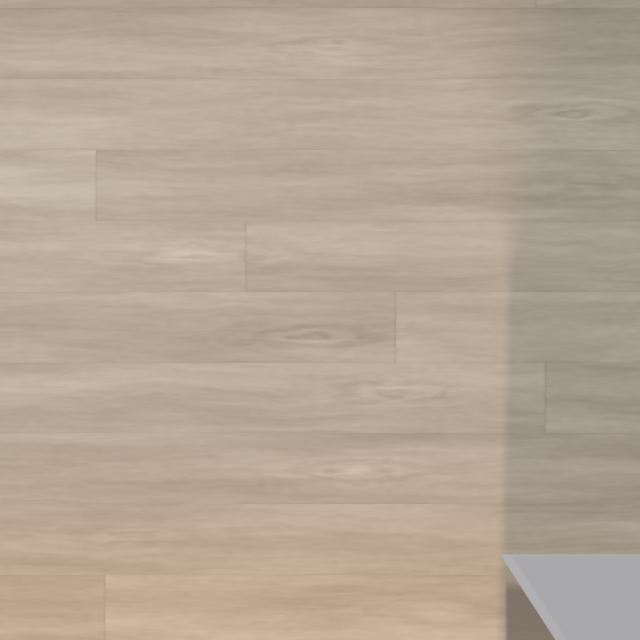
A WebGL 2 fragment shader for this texture:

```glsl
#version 300 es
precision highp float;
// Pale horizontal wood planks with staggered joints, soft shade and a grey shelf corner.

#define ROWS 9.035          // plank rows over the canvas height
#define ROW_SHIFT 0.118     // part of a row cut off at the top
#define PLANK_LENGTH 1.39
#define STAGGER 0.234       // joint step from row to row
#define FIRST_JOINT -0.318
#define GRAIN 0.125         // contrast of the streaks
#define FIGURE 0.032        // contrast of rings around knots
#define SEAM 0.0013         // half width of seams
#define SHELF_TOP 0.134
#define SHELF_LEFT 0.781

uniform vec2 u_resolution;
out vec4 outColor;

const vec3 BEIGE = vec3(0.715, 0.655, 0.590);
const vec3 PALE = vec3(0.755, 0.710, 0.640);
const vec3 WARM = vec3(0.785, 0.680, 0.585);
const vec3 SHADE = vec3(0.895, 0.915, 0.925);
const vec3 SHELF = vec3(0.665, 0.660, 0.670);
const vec3 UNDERSIDE = vec3(0.460, 0.410, 0.375);

float hash(vec2 p) {
  vec3 q = fract(p.xyx * 0.1031);
  q += dot(q, q.yzx + 33.33);
  return fract((q.x + q.y) * q.z);
}

float noise(vec2 p) {
  vec2 cell = floor(p), f = fract(p);
  f = f * f * (3.0 - 2.0 * f);
  float low = mix(hash(cell), hash(cell + vec2(1, 0)), f.x);
  float high = mix(hash(cell + vec2(0, 1)), hash(cell + vec2(1, 1)), f.x);
  return mix(low, high, f.y);
}

float fbm(vec2 p) {
  float sum = 0.0, weight = 0.5;
  for (int i = 0; i < 4; i++) {
    sum += weight * noise(p);
    p = p * 2.03 + 17.3;
    weight *= 0.5;
  }
  return sum;
}

// Oval rings and a mottled pale core, fading away from the knot centre.
float knotFigure(vec2 offset, vec2 seed) {
  vec2 q = offset / vec2(0.13, 0.021);
  float r = length(q);
  float wobble = fbm(offset * vec2(22.0, 70.0) + seed);
  float rings = sin(r * 9.0 + wobble * 9.0) - 0.35;
  float core = exp(-dot(offset, offset * vec2(900.0, 2600.0)));
  return FIGURE * rings * exp(-0.9 * r * r) + 0.09 * core * (wobble - 0.2);
}

// Brightness change of the boards at p.
float planks(vec2 p, float pixel) {
  float rowPos = (1.0 - p.y) * ROWS - ROW_SHIFT;
  float row = floor(rowPos);
  float along = (p.x - FIRST_JOINT - STAGGER * row) / PLANK_LENGTH;
  vec2 id = vec2(floor(along), row) + 20.0;

  // Streaks, bent gently and shifted on every plank
  vec2 g = p + vec2(hash(id), hash(id + 31.0)) * vec2(40.0, 9.0);
  g.y += 0.022 * (fbm(g * vec2(5.0, 13.0)) - 0.5);
  float tone = GRAIN * (fbm(g * vec2(2.6, 34.0)) - 0.47);
  tone += 0.055 * (fbm(g * vec2(13.0, 150.0)) - 0.47);
  tone += 0.018 * (noise(g * vec2(75.0, 230.0)) - 0.5);
  tone += 0.022 * (hash(id + 7.0) - 0.5);

  // One knot in each row, strong or faint
  vec2 knot = vec2(0.2 + 0.7 * hash(vec2(row + 41.0, 5.0)),
                   1.0 - (row + 0.35 + 0.3 * hash(id.yy) + ROW_SHIFT) / ROWS);
  tone += knotFigure(p - knot, id) * mix(0.35, 1.0, hash(id + 13.0));

  // Faint seams between rows and at plank ends
  float rowGap = abs(fract(rowPos + 0.5) - 0.5) / ROWS;
  float endGap = abs(fract(along + 0.5) - 0.5) * PLANK_LENGTH;
  float soft = SEAM + pixel;
  tone -= 0.014 * (1.0 - smoothstep(0.0, soft * 1.5, rowGap));
  tone -= 0.026 * (1.0 - smoothstep(0.0, soft * 1.5, endGap));
  return tone;
}

void main() {
  vec2 p = gl_FragCoord.xy / u_resolution;
  float pixel = 1.0 / min(u_resolution.x, u_resolution.y);

  // Light: pale on the upper left, warm below, cool shade on the right
  float blur = mix(0.010, 0.11, smoothstep(0.55, 0.9, p.y));
  float shade = smoothstep(-blur, blur, p.x - 0.782 - 0.024 * p.y);
  float pale = exp(-dot(p - vec2(0.08, 0.72), (p - vec2(0.08, 0.72)) * vec2(2.2, 8.0)));
  float warm = (1.0 - smoothstep(0.0, 0.38, p.y)) * (1.0 - 0.75 * shade);
  vec3 color = mix(mix(BEIGE, PALE, 0.75 * pale), WARM, 0.85 * warm);
  color *= mix(vec3(1.0), SHADE, shade);
  color -= 0.035 * smoothstep(0.86, 1.0, p.y);
  color += planks(p, pixel) * vec3(1.0, 1.02, 1.04);

  // Shelf corner with a slanted front lip and a dark gap below
  float drop = SHELF_TOP - p.y;
  float slant = (p.x - SHELF_LEFT - 0.65 * drop) * 0.84;
  float inside = smoothstep(-pixel, pixel, min(drop, slant));
  float gap = smoothstep(0.0, 0.008, p.x - 0.787) * smoothstep(0.035, 0.06, drop);
  color = mix(color, UNDERSIDE, 0.75 * gap * (1.0 - smoothstep(-pixel, pixel, slant)));
  float lip = 1.0 - smoothstep(0.012, 0.017, slant);
  float rim = 1.0 - smoothstep(0.0, 0.006, drop);
  vec3 shelf = SHELF + 0.025 * max(lip, rim) - 0.012 * (p.x - 0.8);
  color = mix(color, shelf, inside);

  outColor = vec4(color, 1.0);
}
```
